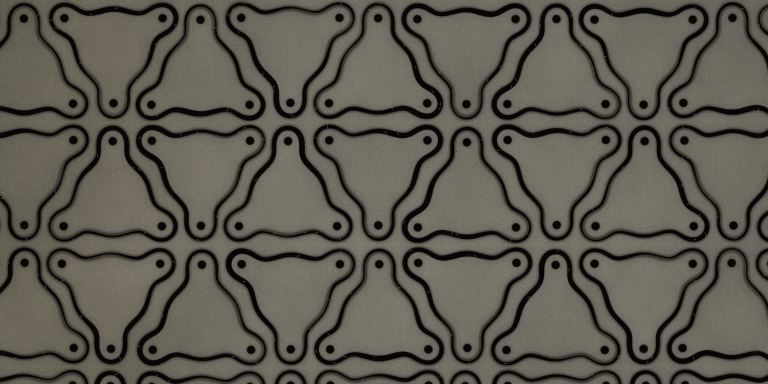
This pattern is drawn by a Shadertoy shader. Its source:

```glsl
// Grey plate cut by rows of three-lobed pieces, alternately up and down, with black grooves and drilled holes.
#define PITCH 0.4622      // distance between pieces of equal direction
#define ROW 0.3190        // row height
#define ARM 0.1477        // piece centre to hole
#define LOBE 0.0355       // radius of a lobe
#define CORE 0.0990       // radius of the body
#define BLEND 0.0730      // softness of the necks
#define HOLE 0.0098       // hole radius
#define GROOVE 0.0045     // mean half width of the black cut
#define WALL 0.0064       // half width of the grey channel
#define WEAR 1.0          // strength of stains, grain and burrs
#define PLATE vec3(0.455, 0.437, 0.397)
#define BLACK vec3(0.030, 0.022, 0.020)

float hash(vec2 p) {
    return fract(sin(dot(p, vec2(127.1, 311.7))) * 43758.545);
}

vec2 hash2(vec2 p) {
    return vec2(hash(p), hash(p + 37.3));
}

// Anti-aliased coverage of a region with signed distance d
float cover(float d) {
    float w = 0.75 / iResolution.y;
    return 1.0 - smoothstep(-w, w, d);
}

// Signed distance to the piece (x) and distance to its nearest hole (y)
vec2 pieceDistance(vec2 p) {
    p.x = abs(p.x);
    vec2 mirror = vec2(0.5, -0.8660);
    p -= 2.0 * max(dot(p, mirror), 0.0) * mirror;
    vec2 toHole = p - vec2(0.0, ARM);
    float hole = length(toHole);
    float centre = length(p);
    float lobe = hole - LOBE;
    float body = centre - CORE;
    float h = clamp(0.5 + 0.5 * (body - lobe) / BLEND, 0.0, 1.0);
    float d = mix(body, lobe, h) - BLEND * h * (1.0 - h);
    // Dividing by the slope keeps the line width even at the necks
    vec2 slope = mix(p / max(centre, 1e-4), toHole / max(hole, 1e-4), h);
    return vec2(d / max(length(slope), 0.4), hole);
}

// Sparse cellular flecks, stretched into short scratches
float flecks(vec2 p) {
    vec2 cell = floor(p);
    vec2 seed = hash2(cell);
    float turn = 6.283 * hash(cell + 9.1);
    vec2 q = fract(p) - 0.3 - 0.4 * seed;
    q = mat2(cos(turn), -sin(turn), sin(turn), cos(turn)) * q;
    float fleck = 1.0 - smoothstep(0.08, 0.25, length(q * vec2(0.6, 2.0)));
    return fleck * step(0.88, hash(cell + 4.7));
}

// Layered sines for the cloudy stains
float clouds(vec2 p) {
    float sum = 0.0, amp = 0.5;
    for (int i = 0; i < 4; i++) {
        sum += amp * sin(p.x + 1.7 * sin(p.y * 0.8)) * sin(p.y + 1.3 * sin(p.x * 0.7));
        p = mat2(1.3, 1.1, -1.1, 1.3) * p + 2.3;
        amp *= 0.6;
    }
    return sum;
}

void mainImage(out vec4 fragColor, in vec2 fragCoord) {
    vec2 uv = fragCoord / iResolution.y;
    vec2 p = uv - vec2(0.060, 1.0);

    // Nearest piece among the neighbouring cells
    vec2 home = vec2(floor(p.x / (0.5 * PITCH) + 0.5), floor(p.y / ROW));
    vec2 nearest = vec2(1e3), local = vec2(0.0), id = vec2(0.0);
    float holeDist = 1e3;
    for (int j = -1; j <= 1; j++) {
        for (int i = -1; i <= 1; i++) {
            vec2 cell = home + vec2(i, j);
            float up = mod(cell.x + cell.y, 2.0) > 0.5 ? 1.0 : -1.0;
            vec2 centre = vec2(cell.x * 0.5 * PITCH, (cell.y + 0.5) * ROW - up * 0.0373);
            centre += (hash2(cell) - 0.5) * vec2(0.009, 0.006);
            vec2 q = p - centre;
            vec2 d = pieceDistance(vec2(q.x, q.y * up));
            holeDist = min(holeDist, d.y);
            if (d.x < nearest.x) {
                nearest = d;
                local = q;
                id = cell;
            }
        }
    }
    float d = nearest.x;

    // Plate: stains, broad falloff and grain
    float stain = clouds(uv * 6.0 + 1.0) + 0.5 * clouds(uv * vec2(19.0, 11.0));
    vec2 fromMiddle = uv - vec2(1.15, 0.40);
    float light = 1.05 - 0.11 * dot(fromMiddle, fromMiddle) + 0.055 * WEAR * stain;
    light += WEAR * 0.06 * (hash(floor(uv * 256.0)) - 0.5);
    light += 0.04 * (hash(id + 5.0) - 0.5) * cover(d);
    vec3 col = PLATE * light;
    col.b -= 0.018 * (1.0 - smoothstep(0.0, 0.9, uv.x));

    // Groove: shaded shoulders, grey walls, black cut of changing width
    float aim = 6.283 * hash(id + 2.0);
    float side = dot(local / max(length(local), 1e-4), vec2(cos(aim), sin(aim)));
    float ripple = sin(uv.x * 31.0 + 2.0 * sin(uv.y * 23.0));
    float cut = GROOVE * (1.0 + 0.45 * side + 0.18 * ripple);
    col *= 1.0 - 0.30 * exp(-max(abs(d) - WALL, 0.0) / 0.006);
    col += 0.025 * exp(-pow((abs(d) - 0.0135) / 0.002, 2.0));
    col = mix(col, vec3(0.23, 0.22, 0.195), cover(abs(d) - WALL));
    col = mix(col, BLACK, cover(abs(d + 0.0016 * side) - cut));

    // Burrs left in the cut
    float burr = flecks(uv * 65.0) * cover(abs(d) - WALL);
    col = mix(col, PLATE * 0.9, 0.55 * WEAR * burr);

    // Drilled holes with a soft rim
    col *= 1.0 - 0.25 * exp(-max(holeDist - HOLE, 0.0) / 0.004);
    col = mix(col, vec3(0.15, 0.14, 0.125), cover(holeDist - HOLE - 0.0015));
    col = mix(col, BLACK, cover(holeDist - HOLE));

    fragColor = vec4(clamp(col, 0.0, 1.0), 1.0);
}
```
